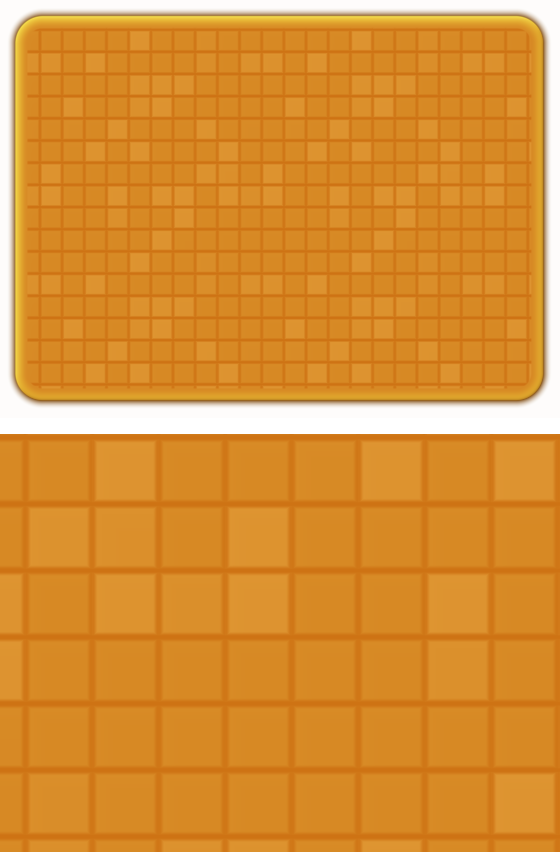
Top, the full canvas; bottom, a detail of the centre.
A Shadertoy shader for this pattern:

```glsl
// Glossy orange panel of square tiles with a glowing yellow rim on white.
// A rounded-box distance gives the rim, bevel and shadow; fract gives the
// grid, and a hash of the cell, wrapped every ten tiles, lightens some tiles.

#define PITCH 0.05305                    // tile size, in canvas heights
#define GRID_ORIGIN vec2(-0.5742, -0.4197)
#define PANEL_CENTER vec2(-0.0015, 0.0017)
#define PANEL_HALF vec2(0.6317, 0.4600)
#define CORNER 0.066
#define RIM 0.029                        // rim depth inside the edge
#define SHADOW 0.021                     // shadow reach outside the edge
#define WRAP 10.0                        // tiles before the shades recur
#define TILE vec3(0.842, 0.537, 0.142)
#define GROOVE vec3(0.808, 0.452, 0.080)
#define GOLD vec3(0.89, 0.67, 0.18)
#define BROWN vec3(0.50, 0.29, 0.06)

// Signed distance in x, outward edge normal in yz.
vec3 roundedBox(vec2 p, vec2 halfSize, float radius) {
    vec2 q = abs(p) - halfSize + radius;
    vec2 outer = max(q, 0.0);
    float len = length(outer);
    float dist = len + min(max(q.x, q.y), 0.0) - radius;
    return vec3(dist, sign(p) * outer / max(len, 1e-4));
}

float cellHash(vec2 cell) {
    uvec2 c = uvec2(mod(cell, WRAP));
    uint h = c.x * 374761393u + c.y * 668265263u + 97u;
    h = (h ^ (h >> 13)) * 1274126177u;
    h ^= h >> 16;
    return float(h & 65535u) / 65535.0;
}

vec3 tiles(vec2 p, float pixel) {
    vec2 g = (p - GRID_ORIGIN) / PITCH;
    vec2 f = fract(g);
    float soft = pixel / PITCH;

    // Some tiles are lighter, by differing amounts
    float shade = smoothstep(0.65, 0.93, cellHash(floor(g)));
    vec3 color = TILE + shade * vec3(0.024, 0.040, 0.045);

    // Faint highlight along the upper and left sides of each tile
    float bevel = exp(-9.0 * min(f.x, 1.0 - f.y));
    color += bevel * vec3(0.014, 0.018, 0.016);

    // Soft grooves between tiles
    vec2 edge = min(f, 1.0 - f);
    vec2 groove = 1.0 - smoothstep(vec2(0.015), vec2(0.075 + soft), edge);
    return mix(color, GROOVE, max(groove.x * 0.85, groove.y));
}

void mainImage(out vec4 fragColor, in vec2 fragCoord) {
    float pixel = 1.0 / iResolution.y;
    vec2 p = (fragCoord - 0.5 * iResolution.xy) * pixel;
    vec3 box = roundedBox(p - PANEL_CENTER, PANEL_HALF, CORNER);
    float dist = box.x;
    float depth = max(-dist, 0.0);

    // Brown shadow fading into white
    float fade = clamp(1.0 - dist / SHADOW, 0.0, 1.0);
    vec3 color = mix(vec3(0.995, 0.99, 0.985), BROWN, fade * fade * 0.9);

    // Tiled field, inset from the rim
    float field = smoothstep(-pixel, pixel, depth - RIM);
    vec3 panel = mix(TILE, tiles(p, pixel), field);

    // Golden rim, lit from the upper left and shaded at the lower right
    float light = dot(box.yz, vec2(-0.55, 0.83));
    float glow = 1.0 - smoothstep(0.003, RIM, depth);
    panel = mix(panel, GOLD, glow);
    float shine = exp(-depth * 130.0) * smoothstep(-0.3, 0.85, light);
    panel = mix(panel, vec3(0.98, 0.91, 0.33), shine);
    float dark = exp(-depth * 320.0) * smoothstep(0.2, -0.8, light);
    panel = mix(panel, BROWN, dark * 0.7);

    color = mix(color, panel, smoothstep(pixel, -pixel, dist));
    fragColor = vec4(color, 1.0);
}
```
